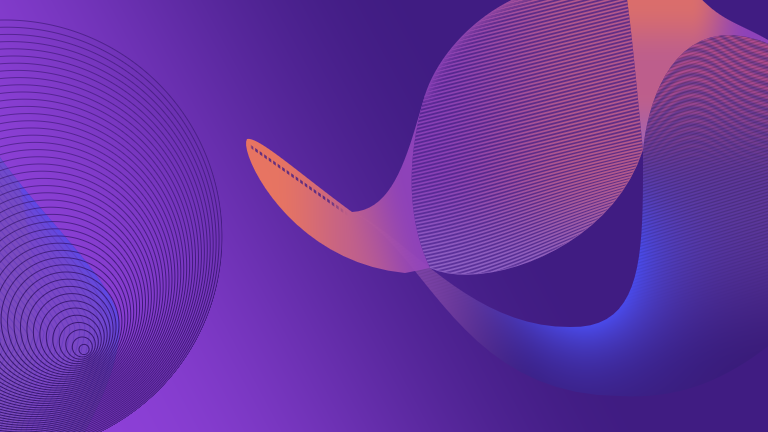
Give the GLSL for this background, as a WebGL 2 fragment shader.

```glsl
#version 300 es
precision highp float;
// Violet gradient with twisted line-art ribbons and a fan of nested circles.
// Cubic curves bound each region; gradients, edge glows and contour strokes
// shade it.
uniform vec2 u_resolution;
out vec4 fragColor;

#define UNITS 432.0 // design units per canvas height
#define SEGMENTS 20 // straight pieces per curve
#define FAN_RADIUS 217.0
#define FAN_SPACING 4.7
#define FAN_DRIFT 0.65 // centre shift per unit of shrinking
#define LENS_SPACING 3.6
#define BLUE_REACH 42.0

const vec3 ORANGE = vec3(.95, .48, .36), PINK = vec3(.78, .39, .55);
const vec3 ORCHID = vec3(.58, .27, .74), LAVENDER = vec3(.60, .42, .80);
const vec3 BLUE = vec3(.29, .30, .94), INDIGO = vec3(.22, .10, .46);
const vec3 BRIGHT = vec3(.55, .25, .84), DARK = vec3(.25, .11, .51);

vec2 p; // current point in design units
float px; // size of one pixel in design units

float ramp(float a, float b, float x) {
  x = clamp((x - a) / (b - a), 0., 1.);
  return x * x * (3. - 2. * x);
}

// Cubic with handles h: x = squared distance, y = crossing parity.
vec2 curve(vec2 a, vec4 h, vec2 d) {
  vec2 result = vec2(1e9, 1), from = a;
  for (int i = 1; i <= SEGMENTS; i++) {
    float t = float(i) / float(SEGMENTS), u = 1. - t;
    vec2 to = u*u*u*a + 3.*u*t*(u*h.xy + t*h.zw) + t*t*t*d;
    vec2 e = to - from, w = p - from;
    vec2 gap = w - e * clamp(dot(w, e) / dot(e, e), 0., 1.);
    result.x = min(result.x, dot(gap, gap));
    bvec3 side = bvec3(p.y >= from.y, p.y < to.y, e.x * w.y > e.y * w.x);
    if (all(side) || all(not(side))) result.y = -result.y;
    from = to;
  }
  return result;
}
vec2 straight(vec2 a, vec2 b) { return curve(a, vec4(mix(a, b, .33), mix(a, b, .67)), b); }
vec2 join(vec2 a, vec2 b) { return vec2(min(a.x, b.x), a.y * b.y); }
float fill(vec2 r) { return clamp(.5 - r.y * sqrt(r.x) / px, 0., 1.); }
float glow(vec2 edge, float reach) { return exp(-sqrt(edge.x) / reach); }

// Constant-width strokes on level sets of v, averaged when too fine.
float strokes(float v, float gap, float width) {
  float slope = max(length(vec2(dFdx(v), dFdy(v))) / px, 1e-4);
  float away = abs(fract(v / gap - .5) - .5) * gap / slope;
  float line = clamp(.5 + (.5 * width - away) / px, 0., 1.);
  return mix(line, min(width * slope / gap, 1.), ramp(.4, .8, px * slope / gap));
}

void main() {
  px = UNITS / u_resolution.y;
  p = gl_FragCoord.xy * px;

  // Diagonal backdrop
  vec3 col = mix(BRIGHT, DARK, ramp(-90., 400., dot(p - vec2(0, 372), vec2(.88, .47))));

  // Woven veil at the left
  vec2 hip = vec2(120, 105), hem = vec2(80, -10), top = vec2(-10, 290);
  vec2 drape = join(curve(top, vec4(30, 225, 120, 150), hip), curve(hip, vec4(118, 60, 95, 20), hem));
  vec2 veil = join(drape, join(straight(hem, vec2(-10)), straight(vec2(-10), top)));
  vec3 c = mix(vec3(.46, .29, .74), BLUE, glow(drape, 16.) * ramp(20., 130., p.y));
  c = mix(c, vec3(.45, .32, .68), .5 * ramp(36., 33., p.x + .0008 * pow(abs(p.y - 110.), 2.)));
  c = mix(c, vec3(.30, .20, .70), .55 * strokes(sqrt(drape.x), 5., 1.1));
  col = mix(col, c, .72 * fill(veil));

  // Fan of circles crowding towards the lower right
  vec2 q = p - vec2(5, 195);
  float k = 1. - FAN_DRIFT * FAN_DRIFT;
  float b = FAN_RADIUS - FAN_DRIFT * dot(q, vec2(.575, -.818));
  float s = (b - sqrt(max(b*b - k * (FAN_RADIUS*FAN_RADIUS - dot(q, q)), 0.))) / k;
  float fan = strokes(s, FAN_SPACING, 1.) * ramp(-1.5, -.5, s);
  col = mix(col, vec3(.19, .07, .40), fan * (.55 + .35 * ramp(300., 60., p.y)));

  // Shared ribbon edges
  vec2 knot = vec2(352, 220), waist = vec2(643, 282), shoulder = vec2(425, 337), heel = vec2(430, 164);
  vec2 crest = vec2(530, 440), peak = vec2(626, 440), wide = vec2(790, 378);
  vec2 low = vec2(570, 105), keel = vec2(620, 36), stern = vec2(790, 104);
  vec2 lensLeft = curve(shoulder, vec4(405, 270, 408, 210), heel);
  vec2 lensRight = curve(waist, vec4(638, 330, 632, 400), peak);
  vec2 lensTop = curve(shoulder, vec4(437, 375, 475, 420), crest);
  vec2 lensBase = curve(heel, vec4(480, 140, 610, 180), waist);
  vec2 hollow = join(curve(knot, vec4(405, 198, 470, 104), low), curve(low, vec4(645, 103, 643, 180), waist));
  vec2 arch = curve(waist, vec4(648, 335, 680, 440), wide);
  vec2 hull = join(curve(knot, vec4(425, 185, 460, 36), keel), curve(keel, vec4(690, 32, 740, 60), stern));

  // Body: indigo bowl, blue inner rim, rippled rosy crown
  vec2 body = join(join(hollow, arch), join(hull, straight(stern, wide)));
  c = mix(INDIGO, vec3(.37, .22, .60), ramp(60., 230., p.y));
  c = mix(c, vec3(.60, .28, .56), ramp(240., 385., p.y));
  c = mix(vec3(.50, .27, .66), c, ramp(400., 540., p.x));
  c = mix(c, BLUE, ramp(440., 600., p.x) * ramp(290., 170., p.y) * glow(hollow, BLUE_REACH));
  float ripple = p.y + 9. * sin(p.x / 19.) + .006 * pow(abs(p.x - 705.), 2.);
  c += vec3(.12, .03, 0) * ramp(250., 360., p.y) * sin(ripple * .75);
  c *= 1. - .18 * ramp(110., 240., p.y) * strokes(p.y - .3 * p.x, 3.2, 1.3);
  col = mix(col, c, .95 * fill(body));

  // Lens of fine tilted strokes
  vec2 lens = join(join(lensLeft, lensBase), join(lensRight, join(lensTop, straight(crest, peak))));
  c = mix(LAVENDER, mix(ORCHID, PINK, ramp(420., 590., p.x)), ramp(150., 270., p.y));
  float x = p.x - 450.;
  float a = .25 + .6 * strokes(p.y - .25 * x - .0012 * ramp(300., 150., p.y) * x * x, LENS_SPACING, 1.7);
  a = max(a, .85 * max(glow(lensTop, 12.), glow(lensBase, 2.)));
  col = mix(col, c, a * fill(lens));

  // Wing: orange leaf turning into an orchid sheet
  vec2 tip = vec2(247, 293), belly = vec2(405, 159);
  vec2 wing = join(curve(tip, vec4(258, 296, 300, 258), knot), curve(knot, vec4(395, 222, 408, 280), shoulder));
  wing = join(join(wing, lensLeft), join(straight(heel, belly), curve(tip, vec4(238, 280, 290, 170), belly)));
  c = mix(ORANGE, PINK, ramp(270., 370., p.x));
  c = mix(c, ORCHID, ramp(345., 420., p.x + .25 * (p.y - 200.)));
  float seam = ramp(2.4, .8, abs(p.y - 286. + .7 * (p.x - 250.)));
  seam *= ramp(248., 254., p.x) * ramp(350., 325., p.x);
  c = mix(c, DARK, .8 * seam * strokes(p.x, 4.5, 2.6));
  col = mix(col, c, .92 * fill(wing));

  // Warm band folding over the top right
  vec2 brow = vec2(695, 440);
  vec2 fold = join(straight(peak, brow), curve(brow, vec4(725, 405, 745, 410), wide));
  c = mix(PINK, ORANGE, .7 * ramp(370., 430., p.y));
  c = mix(c, ORCHID, ramp(690., 750., p.x));
  c = mix(c, LAVENDER, .6 * ramp(340., 285., p.y));
  col = mix(col, c, .93 * fill(join(join(lensRight, arch), fold)));

  fragColor = vec4(col, 1);
}
```
